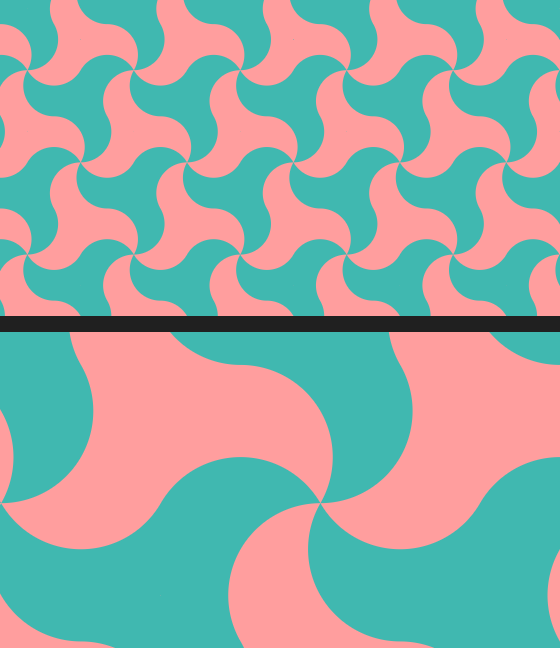
Top, the full canvas; bottom, a detail of the centre.
Reproduce this pattern procedurally as a Shadertoy shader.

```glsl
// Interlocking three-armed pinwheels in coral and teal on a triangular lattice.
// Each triangle edge is an S of two 120-degree arcs. In polar coordinates about
// a lattice vertex every arc is r = cos(angle), so twisting by acos(r) gives six sectors.

// Vector from the nearest triangular lattice vertex; hexagonal cells of circumradius 1.
vec2 hexCell(vec2 p) {
    vec2 period = vec2(sqrt(3.0), 3.0);
    vec2 a = mod(p + 0.5 * period, period) - 0.5 * period;
    vec2 b = mod(p, period) - 0.5 * period;
    return dot(a, a) < dot(b, b) ? a : b;
}

// Signed distance to the nearest arc, positive inside the coral shapes.
float pinwheelDistance(vec2 q) {
    float r = clamp(length(q), 1e-5, 1.0);
    float twisted = atan(q.y, q.x) + acos(r);
    float angleToArc = asin(clamp(-cos(3.0 * twisted), -1.0, 1.0)) / 3.0;
    // Divide by the gradient of the twisted angle, 1 / (r * sqrt(1 - r^2)).
    return angleToArc * r * sqrt(1.0 - r * r);
}

void mainImage(out vec4 fragColor, in vec2 fragCoord) {
    // Edge length 0.3368 of the canvas height, with one vertex near the centre.
    float cellRadius = 0.3368 / sqrt(3.0);
    vec2 p = (fragCoord / iResolution.y - vec2(0.9287, 0.4861)) / cellRadius;
    float pixel = 1.0 / (iResolution.y * cellRadius);

    // One-pixel smooth edge between the two flat colours.
    float coverage = clamp(pinwheelDistance(hexCell(p)) / pixel + 0.5, 0.0, 1.0);
    vec3 teal = vec3(0.25, 0.72, 0.69);
    vec3 coral = vec3(1.0, 0.62, 0.62);
    fragColor = vec4(mix(teal, coral, coverage), 1.0);
}
```
